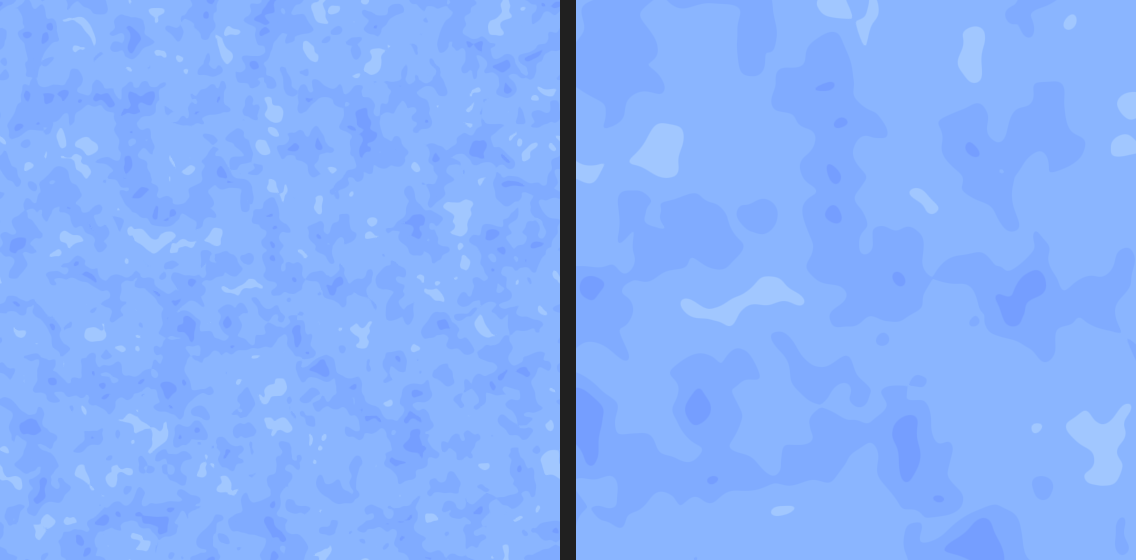
Left: the whole. Right: its middle third, enlarged.
A three.js fragment shader for this texture:

```glsl
// Seamless mottled blue surface: wrapped fractal noise cut into four flat tones.
varying vec2 vUv;

#define BASE_CELLS 12.0    // noise cells across the tile, first octave
#define OCTAVES 3
#define GAIN 0.7           // strength of each finer octave
#define WARP_CELLS 20.0    // cells of the distortion that stretches the blots
#define WARP_AMOUNT 0.013
#define DEEP_LEVEL -1.84   // cut levels, in standard deviations
#define DARK_LEVEL -0.44
#define LIGHT_LEVEL 1.77

const vec3 DEEP_BLUE  = vec3(0.46, 0.62, 1.00);
const vec3 DARK_BLUE  = vec3(0.50, 0.67, 1.00);
const vec3 MID_BLUE   = vec3(0.54, 0.71, 1.00);
const vec3 LIGHT_BLUE = vec3(0.63, 0.78, 1.00);

const float TAU = 6.2831853;
const float NOISE_DEVIATION = 0.2157; // of one octave of gradient noise

float hash(vec2 p) {
  return fract(sin(dot(p, vec2(127.1, 311.7))) * 43758.5453);
}

// Slope contribution of one lattice corner, wrapped to the period
float corner(vec2 cell, vec2 offset, float period, float seed) {
  float angle = TAU * hash(mod(cell, period) + seed);
  return dot(vec2(cos(angle), sin(angle)), offset);
}

// Gradient noise that repeats after a whole number of cells
float tiledNoise(vec2 uv, float period, float seed) {
  vec2 p = uv * period;
  vec2 cell = floor(p);
  vec2 f = p - cell;
  vec2 fade = f * f * f * (f * (f * 6.0 - 15.0) + 10.0);
  vec2 e = vec2(1.0, 0.0);
  float low = mix(corner(cell, f, period, seed),
                  corner(cell + e.xy, f - e.xy, period, seed), fade.x);
  float high = mix(corner(cell + e.yx, f - e.yx, period, seed),
                   corner(cell + e.xx, f - e.xx, period, seed), fade.x);
  return mix(low, high, fade.y);
}

// Sum of octaves, scaled to unit standard deviation
float mottle(vec2 uv) {
  float sum = 0.0;
  float power = 0.0;
  float weight = 1.0;
  float period = BASE_CELLS;
  for (int i = 0; i < OCTAVES; i++) {
    float seed = 17.3 * float(i + 1);
    // shifted octaves keep their lattices from lining up
    sum += weight * tiledNoise(uv + 0.037 * seed, period, seed);
    power += weight * weight;
    weight *= GAIN;
    period *= 2.0;
  }
  return sum / (NOISE_DEVIATION * sqrt(power));
}

// Antialiased cut through the noise field
float above(float level, float value, float width) {
  return smoothstep(level - width, level + width, value);
}

void main() {
  // bend the plane so that blots become irregular and streaky
  vec2 bend = vec2(tiledNoise(vUv, WARP_CELLS, 71.9),
                   tiledNoise(vUv, WARP_CELLS, 93.4));
  float value = mottle(vUv + WARP_AMOUNT * bend);
  float width = 0.7 * fwidth(value) + 0.0001;

  // stack the tones from deepest to lightest
  vec3 color = mix(DEEP_BLUE, DARK_BLUE, above(DEEP_LEVEL, value, width));
  color = mix(color, MID_BLUE, above(DARK_LEVEL, value, width));
  color = mix(color, LIGHT_BLUE, above(LIGHT_LEVEL, value, width));
  gl_FragColor = vec4(color, 1.0);
}
```
